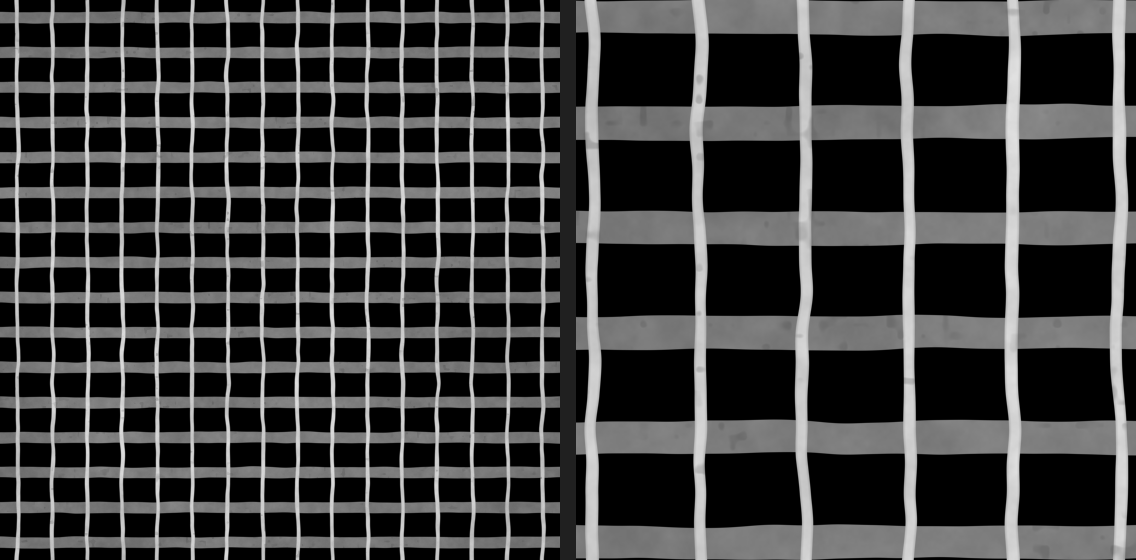
Left: the whole. Right: its middle third, enlarged.
A Shadertoy shader for this pattern:

```glsl
// Hand-drawn check on black: wide grey bands cross under thin pale lines, 16 by 16.
// Each stripe is a distance to a cell centre line, bent by wrapping 1D noise;
// wrapping 2D noise adds soft clouds, mottling and small worn specks.

const float REPEATS = 16.0;
const float BAND_HALF_WIDTH = 0.157;
const float LINE_HALF_WIDTH = 0.058;
const float BAND_GREY = 0.476;
const float LINE_GREY = 0.80;

// Integer hash, result in -1..1
float hash(vec2 p, float seed) {
    uvec3 q = uvec3(ivec3(vec3(p, seed)));
    uint h = q.x * 1597334673u ^ q.y * 3812015801u ^ q.z * 2798796415u;
    h = (h ^ (h >> 16)) * 2246822519u;
    h = (h ^ (h >> 13)) * 3266489917u;
    h ^= h >> 16;
    return float(h & 65535u) / 32767.5 - 1.0;
}

// Value noise over the unit square that wraps after "cells" cells
float noise(vec2 uv, vec2 cells, float seed) {
    vec2 p = uv * cells;
    vec2 i = floor(p);
    vec2 f = p - i;
    vec2 a = mod(i, cells);
    vec2 b = mod(i + 1.0, cells);
    f = f * f * (3.0 - 2.0 * f);
    return mix(mix(hash(a, seed), hash(vec2(b.x, a.y), seed), f.x),
               mix(hash(vec2(a.x, b.y), seed), hash(b, seed), f.x), f.y);
}

// Sum of octaves, each doubling the cell count so that it still wraps
float fbm(vec2 uv, float cells, float seed) {
    float sum = 0.0;
    float gain = 0.6;
    for (int k = 0; k < 4; k++) {
        sum += gain * noise(uv, vec2(cells), seed + float(k));
        cells *= 2.0;
        gain *= 0.55;
    }
    return sum;
}

// Smooth 1D noise along one stripe, wrapping after "knots" knots
float wobble(float along, float knots, float stripeId, float seed) {
    float t = along * knots;
    float i = floor(t);
    float f = smoothstep(0.0, 1.0, t - i);
    return mix(hash(vec2(mod(i, knots), stripeId), seed),
               hash(vec2(mod(i + 1.0, knots), stripeId), seed), f);
}

// Signed distance to an uneven stripe, in cell units; inputs run 0..1
float stripe(float across, float along, float halfWidth, float sway, float swell, float seed) {
    float cell = across * REPEATS;
    float id = floor(cell);
    float shift = sway * (wobble(along, 22.0, id, seed)
                + 0.3 * wobble(along, 51.0, id, seed + 1.0));
    float width = halfWidth + swell * wobble(along, 29.0, id, seed + 2.0);
    return abs(cell - id - 0.5 - shift) - width;
}

float coverage(float dist, float blur) {
    return smoothstep(blur, -blur, dist);
}

void mainImage(out vec4 fragColor, in vec2 fragCoord) {
    vec2 uv = fragCoord / iResolution.xy;
    float blur = 0.8 * REPEATS / min(iResolution.x, iResolution.y);

    // Uneven pigment and wear
    float cloud = fbm(uv, 5.0, 11.0);
    float mottle = fbm(uv, 72.0, 23.0);
    float specks = smoothstep(0.45, 0.85, noise(uv, vec2(150.0), 37.0))
                 * smoothstep(-0.1, 0.5, noise(uv, vec2(26.0), 41.0));

    // Wide bands run across, thin lines run down over them
    float bandDist = stripe(uv.y, uv.x, BAND_HALF_WIDTH, 0.014, 0.010, 53.0);
    float lineDist = stripe(uv.x, uv.y, LINE_HALF_WIDTH, 0.034, 0.007, 71.0);

    float bandTone = BAND_GREY + 0.055 * cloud + 0.035 * mottle - 0.05 * specks;
    float lineTone = LINE_GREY + 0.085 * cloud + 0.05 * mottle - 0.13 * specks;
    lineTone *= 1.0 - 0.12 * smoothstep(-0.03, 0.0, lineDist);

    float grey = bandTone * coverage(bandDist, blur);
    grey = mix(grey, lineTone, coverage(lineDist, blur));
    fragColor = vec4(vec3(grey), 1.0);
}
```
